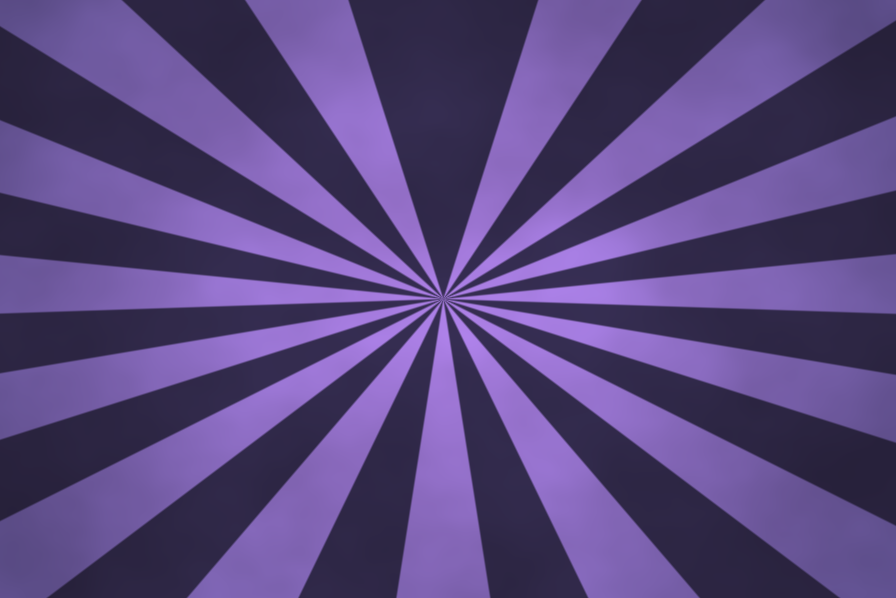
Reproduce this background procedurally as a Shadertoy shader.

```glsl
// Violet sunburst: alternating rays from the centre with cloudy shading and a soft vignette.

const float PI = 3.14159265;
const vec2  CENTER = vec2(0.4948, 0.5);    // burst origin, fraction of canvas
const float STRETCH = 1.545;               // horizontal widening of the rays
const float RAY_ANGLE = 2.0 * PI / 31.0;   // one ray; the top dark ray is double
const float LAST_RAY = 15.0;               // index of the top dark ray
const float EDGE_SOFT = 0.0022;            // edge half width, in canvas heights
const float FADE_RADIUS = 0.85;            // where the vignette is complete
const float CLOUD_SCALE = 4.0;
const float CLOUD_AMOUNT = 0.16;

const vec3 LIGHT_INNER = vec3(0.69, 0.51, 0.92);
const vec3 LIGHT_OUTER = vec3(0.37, 0.31, 0.55);
const vec3 DARK_INNER  = vec3(0.210, 0.178, 0.322);
const vec3 DARK_OUTER  = vec3(0.160, 0.135, 0.240);

vec2 hashGradient(vec2 cell) {
    vec2 h = vec2(dot(cell, vec2(127.1, 311.7)), dot(cell, vec2(269.5, 183.3)));
    return 2.0 * fract(sin(h) * 43758.5) - 1.0;
}

float gradientNoise(vec2 p) {
    vec2 i = floor(p), f = fract(p);
    vec2 u = f * f * f * (f * (f * 6.0 - 15.0) + 10.0);
    vec2 e = vec2(0.0, 1.0);
    float low  = mix(dot(hashGradient(i), f),
                     dot(hashGradient(i + e.yx), f - e.yx), u.x);
    float high = mix(dot(hashGradient(i + e.xy), f - e.xy),
                     dot(hashGradient(i + e.yy), f - e.yy), u.x);
    return mix(low, high, u.y);
}

float clouds(vec2 p) {
    float sum = 0.0, amplitude = 1.0;
    for (int octave = 0; octave < 4; octave++) {
        sum += amplitude * gradientNoise(p);
        p = p * 2.03 + 17.3;
        amplitude *= 0.5;
    }
    return sum;
}

// Coverage of the light rays, 0 to 1
float rayMask(vec2 p, float softness) {
    vec2 q = vec2(p.x / STRETCH, p.y);
    float angleFromBottom = abs(atan(q.x, -q.y));
    float ray = min(angleFromBottom / RAY_ANGLE, LAST_RAY);
    float edge = 0.5 - abs(mod(ray + 1.0, 2.0) - 1.0);
    // Convert the soft width to ray units through the angle's gradient
    float slope = length(vec2(q.y / STRETCH, q.x)) / max(dot(q, q), 1e-6);
    float width = softness * slope / RAY_ANGLE;
    return smoothstep(-width, width, edge);
}

void mainImage(out vec4 fragColor, in vec2 fragCoord) {
    vec2 p = (fragCoord - CENTER * iResolution.xy) / iResolution.y;
    float softness = max(EDGE_SOFT, 0.7 / iResolution.y);

    // Vignette and clouds shade both ray colours
    float fade = clamp(length(p) / FADE_RADIUS, 0.0, 1.0);
    float shade = 1.0 + CLOUD_AMOUNT * clouds(p * vec2(0.8, 1.0) * CLOUD_SCALE + 3.7);
    vec3 light = mix(LIGHT_INNER, LIGHT_OUTER, fade);
    vec3 dark = mix(DARK_INNER, DARK_OUTER, fade);

    vec3 color = mix(dark, light, rayMask(p, softness)) * shade;
    fragColor = vec4(color, 1.0);
}
```
